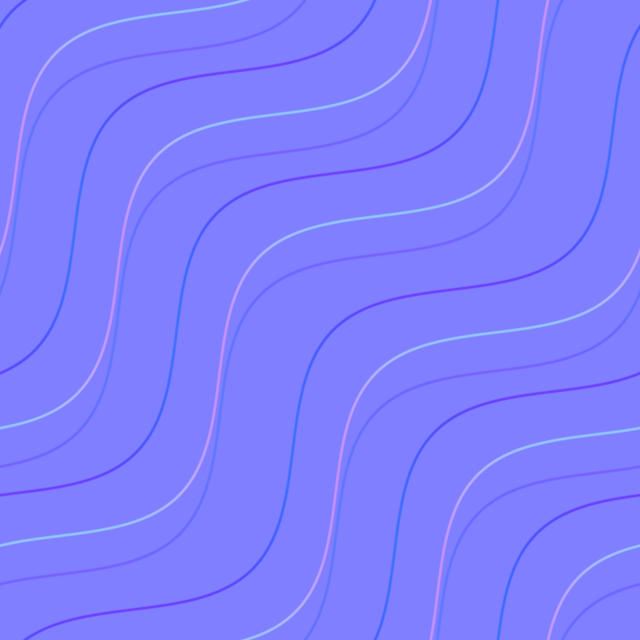
Reproduce this texture map procedurally as a WebGL 1 fragment shader.

```glsl
precision highp float;

// Tangent-space normal map of three wavy diagonal bands that tile the canvas.
// Each band has a crease, a bright ridge and a faint echo of that ridge; each
// is a thin line tinted by the direction of the gradient of a cosine wave.

uniform vec2 u_resolution;

const float TAU = 6.2831853;

// Sum of the slopes of three wavy lines: direction (x, down) times coverage.
vec2 waveLines(vec2 p, float offset) {
  float phase = TAU * (p.x + p.y - 0.005);
  float amplitude = 0.1237;
  float field = p.x - p.y + amplitude * cos(phase);
  float bend = -TAU * amplitude * sin(phase);
  vec2 gradient = vec2(1.0 + bend, 1.0 - bend);

  // Soft line profile, never thinner than a pixel or so
  float radius = max(0.0037, 1.5 / min(u_resolution.x, u_resolution.y));
  float coverage = 0.0;
  for (int i = 0; i < 3; i++) {
    // Uneven spacing: the gap across the wrap is the widest
    float center = 0.160 + 0.318 * float(i) + offset;
    float dist = abs(fract(field - center + 0.5) - 0.5) / length(gradient);
    coverage += 1.0 - smoothstep(0.0004, radius, dist);
  }
  // Lean slightly to the diagonal so that both channels always respond
  return normalize(gradient + 0.25) * coverage;
}

void main() {
  vec2 p = gl_FragCoord.xy / u_resolution;

  vec2 crease = waveLines(p, 0.0);
  vec2 ridge = waveLines(p, 0.134);
  vec2 echo = waveLines(p + vec2(-0.0013, 0.060), 0.134);

  // Ridges face down-right, creases and echoes face up-left
  vec2 slope = 0.29 * ridge - 0.26 * crease - 0.12 * echo;
  float blue = 1.0 - 0.12 * dot(slope, slope);
  gl_FragColor = vec4(vec2(0.497) + slope, blue, 1.0);
}
```
